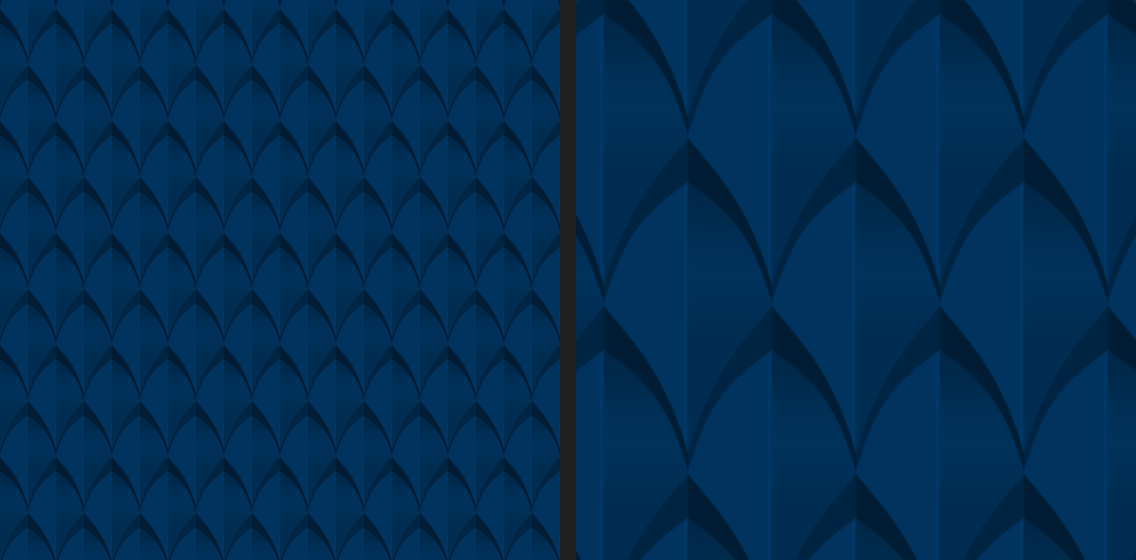
Left: the whole. Right: its middle third, enlarged.
Give the GLSL for this pattern, as a three.js fragment shader.

```glsl
// Overlapping pointed scales in deep blue, ten across and ten rows down.
// Alternate rows shift by half a scale; each scale is a folded face, lit on
// the left and shaded on the right, under a rim that tapers to its feet.

varying vec2 vUv;

const float REPEATS = 10.0;      // scales across and rows down (even, to tile)
const float FIRST_TIP = 0.155;   // first tip below the top edge, in rows
const float RIM_HEIGHT = 0.26;   // rim thickness at the tip
const vec2 OUTER_ARCH = vec2(1.2, 4.4);   // linear and quartic drop
const vec2 INNER_ARCH = vec2(0.77, 5.4);
const float EDGE = 0.009;        // half width of smoothed edges
const float CREASE_WIDTH = 0.016;
const float CREASE_GLOW = 0.09;

const vec3 LIT = vec3(0.0, 0.202, 0.371);
const vec3 MIDDLE = vec3(0.0, 0.195, 0.357);
const vec3 SHADE = vec3(0.0, 0.176, 0.319);
const vec3 SHADOW = vec3(0.0, 0.153, 0.277);
const vec3 RIM_LEFT = vec3(0.0, 0.144, 0.262);
const vec3 RIM_RIGHT = vec3(0.0, 0.115, 0.208);

// Drop of an arch below its tip at horizontal distance x
float archDrop(float x, vec2 arch) {
  return arch.x * x + arch.y * x * x * x * x;
}

// Smooth coverage below an arch, with the edge width corrected for slope
float belowArch(float depth, float x, vec2 arch) {
  float slope = arch.x + 4.0 * arch.y * x * x * x;
  float distanceToArch = (depth - archDrop(x, arch)) / sqrt(1.0 + slope * slope);
  return smoothstep(-EDGE, EDGE, distanceToArch);
}

// Signed horizontal offset from the nearest scale centre in a row
float centreOffset(float x, float row) {
  return fract(x + 0.5 * mod(row, 2.0) + 0.5) - 0.5;
}

// Colour of one scale; depth is measured downward from its outer tip
vec3 scaleColour(float x, float depth) {
  float rightSide = smoothstep(-EDGE, EDGE, x);
  float faceDepth = depth - RIM_HEIGHT;

  // Right face: shadow under the tip, a lighter middle, a shaded lower part
  vec3 rightFace = mix(SHADOW, MIDDLE, smoothstep(0.0, 0.55, faceDepth));
  rightFace = mix(rightFace, SHADE, smoothstep(0.55, 0.95, faceDepth));
  vec3 face = mix(LIT, rightFace, rightSide);

  // Thin highlight along the fold
  float crease = 1.0 - smoothstep(0.0, CREASE_WIDTH, abs(x + CREASE_WIDTH));
  face *= 1.0 + CREASE_GLOW * crease;

  vec3 rim = mix(RIM_LEFT, RIM_RIGHT, rightSide);
  return mix(rim, face, belowArch(faceDepth, abs(x), INNER_ARCH));
}

void main() {
  float across = vUv.x * REPEATS;
  float down = (1.0 - vUv.y) * REPEATS - FIRST_TIP;
  float row = floor(down);
  float depth = down - row;

  // The lower row overlaps the row above it
  float frontX = centreOffset(across, row);
  float backX = centreOffset(across, row - 1.0);
  vec3 front = scaleColour(frontX, depth);
  vec3 back = scaleColour(backX, depth + 1.0);
  float cover = belowArch(depth, abs(frontX), OUTER_ARCH);

  gl_FragColor = vec4(mix(back, front, cover), 1.0);
}
```
